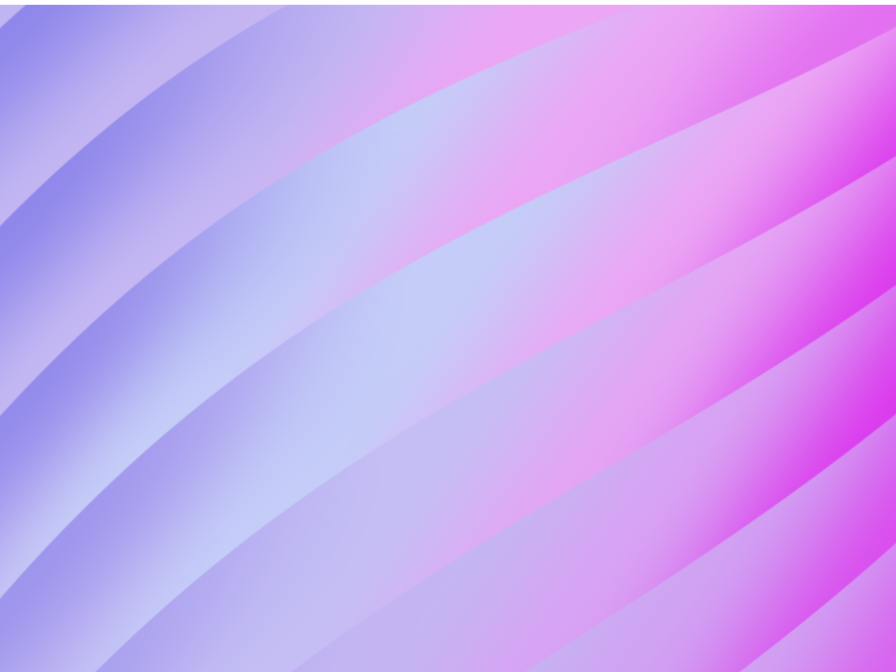
This background is drawn by a WebGL 2 fragment shader. Its source:

```glsl
#version 300 es
precision highp float;

uniform vec2 u_resolution;
out vec4 fragColor;

// Colour inside one sheet: x runs across the canvas, depth runs from its upper edge (0) to its lower (1)
vec3 sheetColor(float sheet, float depth, float x) {
    float fade = smoothstep(0.65, 1.9, abs(sheet + 0.35));
    vec3 lilac = vec3(0.75, 0.71, 0.95);
    vec3 sky = mix(vec3(0.77, 0.80, 0.97), vec3(0.77, 0.71, 0.95), fade);
    vec3 pink = mix(vec3(0.92, 0.65, 0.96), vec3(0.82, 0.63, 0.95), smoothstep(0.0, 3.0, sheet));
    vec3 magenta = mix(vec3(0.86, 0.23, 0.93), vec3(0.85, 0.38, 0.94), smoothstep(2.0, 4.0, sheet));

    // Slanted gradient, offset from sheet to sheet
    float offset = sheet < 0.0 ? -sheet * (0.15 + 0.04 * sheet) : sheet * (0.05 - 0.01 * sheet);
    float t = x + offset + 0.22 * depth;
    vec3 color = mix(lilac, sky, smoothstep(0.16, 0.48, t));
    color = mix(color, pink, smoothstep(0.56, 0.92, t));
    float glow = smoothstep(0.87, 1.29, t) * smoothstep(0.5, 0.85, x);
    color = mix(color, magenta, glow * clamp(1.0 + 0.5 * sheet, 0.0, 1.0));

    // Periwinkle shade below the upper edge, on the left
    float shade = clamp(0.69 - 0.22 * sheet, 0.0, 1.0);
    shade *= (1.0 - smoothstep(0.02, 0.48, x)) * (1.0 - smoothstep(0.0, 1.0, depth));
    return mix(color, vec3(0.56, 0.53, 0.92), shade);
}

void main() {
    vec2 uv = gl_FragCoord.xy / u_resolution;
    float x = uv.x;
    float down = 1.0 - uv.y;

    // Curved sheets whose spacing narrows to the right
    float curve = 0.891 + x * (-1.542 + x * (1.242 - 0.551 * x));
    float bend = down > curve ? 0.03 : -0.01;
    float level = (down - curve) / (0.283 - 0.091 * x + bend * x * (1.0 - x));
    level += 0.02 * level * (level + 3.0) * (1.0 - x) * (1.0 - x);

    // Smooth step between the two sheets at the nearest edge
    float edge = floor(level + 0.5);
    float side = level - edge;
    float soft = fwidth(level);
    vec3 above = sheetColor(edge - 1.0, side + 1.0, x);
    vec3 below = sheetColor(edge, side, x);
    vec3 color = mix(above, below, smoothstep(-soft, soft, side));

    // White strip along the top
    float pixel = 0.5 / u_resolution.y;
    color = mix(vec3(1.0), color, smoothstep(0.007 - pixel, 0.007 + pixel, down));
    fragColor = vec4(color, 1.0);
}
```
